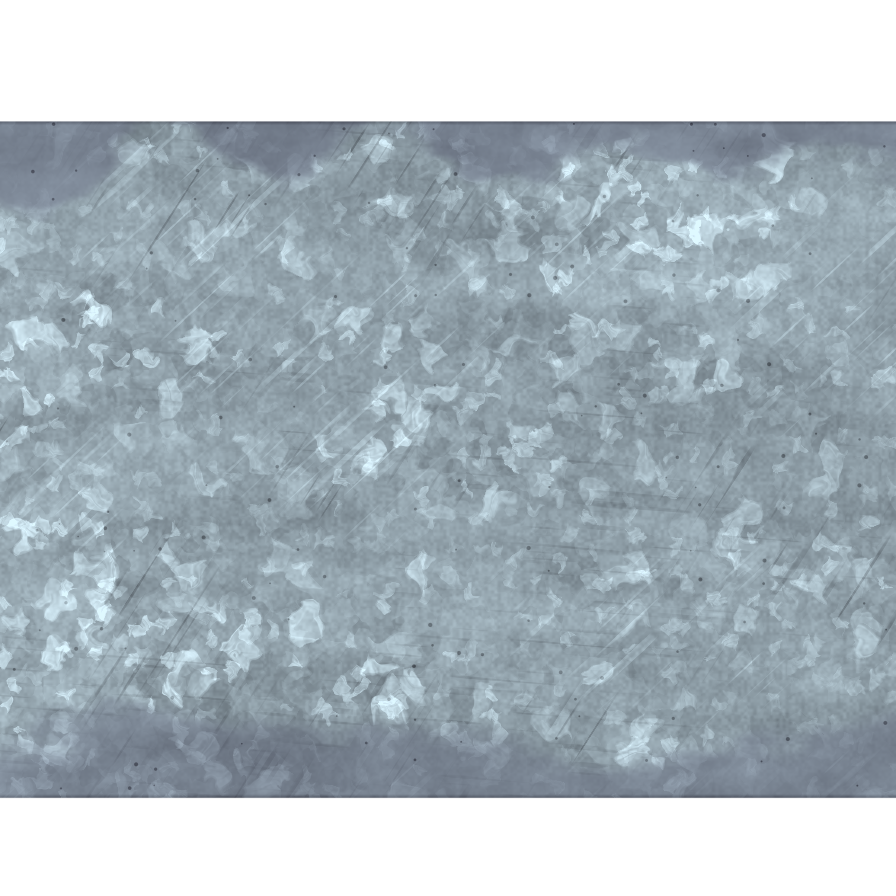
Write a three.js fragment shader that draws this texture.

```glsl
// Weathered galvanised steel sheet between two plain white margins.
// Warped Voronoi spangles at two sizes lie over cloudy streaks; scratches,
// specks and dark smudged borders are added to one tone, mapped to blue-grey.

varying vec2 vUv;

float hash(vec2 p) {
  vec3 q = fract(p.xyx * 0.1031);
  q += dot(q, q.yzx + 33.33);
  return fract((q.x + q.y) * q.z);
}

float noise(vec2 p) {
  vec2 i = floor(p), f = fract(p);
  f = f * f * (3.0 - 2.0 * f);
  return mix(mix(hash(i), hash(i + vec2(1.0, 0.0)), f.x),
             mix(hash(i + vec2(0.0, 1.0)), hash(i + 1.0), f.x), f.y);
}

float fbm(vec2 p) {
  float sum = 0.0, amp = 0.533;
  for (int i = 0; i < 4; i++) {
    sum += amp * noise(p);
    p = mat2(1.6, 1.2, -1.2, 1.6) * p + 17.3;
    amp *= 0.5;
  }
  return sum;
}

vec2 rotate(vec2 p, float a) {
  return mat2(cos(a), sin(a), -sin(a), cos(a)) * p;
}

// Tone of one crystal: most are dull, a few glint with fine hatching.
float crystalTone(vec2 cell, vec2 p) {
  float h = hash(cell + 71.7);
  vec2 q = rotate(p, 6.283 * hash(cell + 9.1));
  float hatch = noise(q * vec2(1.2, 9.0) + cell);
  float glint = smoothstep(0.84, 0.96, h) * (0.4 + 0.8 * hatch);
  return 0.34 * (h - 0.5) + 0.6 * glint;
}

// Ragged Voronoi crystals, blended softly across their borders.
float spangle(vec2 p) {
  p += 0.9 * (vec2(noise(p * 1.3), noise(p * 1.3 + 40.0)) - 0.5);
  p += 0.35 * (vec2(noise(p * 3.5 + 8.0), noise(p * 3.5 + 60.0)) - 0.5);
  vec2 base = floor(p), nearCell = base, nextCell = base;
  float d1 = 9.0, d2 = 9.0;
  for (int y = -1; y <= 1; y++) {
    for (int x = -1; x <= 1; x++) {
      vec2 cell = base + vec2(float(x), float(y));
      float d = length(cell + vec2(hash(cell), hash(cell + 31.3)) - p);
      if (d < d1) {
        d2 = d1; nextCell = nearCell;
        d1 = d; nearCell = cell;
      } else if (d < d2) {
        d2 = d; nextCell = cell;
      }
    }
  }
  float own = crystalTone(nearCell, p), other = crystalTone(nextCell, p);
  return mix(0.5 * (own + other), own, smoothstep(0.0, 0.13, d2 - d1));
}

// Thin broken strokes running along one direction.
float scratches(vec2 p, float angle, float density) {
  vec2 q = rotate(p, angle);
  float stroke = smoothstep(0.76, 0.95, noise(q * vec2(14.0, 260.0)));
  return stroke * smoothstep(0.5, 0.72, fbm(p * 6.0 + angle * 9.0) + density);
}

// Small dark pits, one in some cells of a grid.
float specks(vec2 p) {
  vec2 cell = floor(p * 38.0);
  vec2 centre = 0.2 + 0.6 * vec2(hash(cell + 3.0), hash(cell + 5.0));
  float radius = 0.03 + 0.06 * hash(cell + 7.0);
  float d = length(fract(p * 38.0) - centre);
  return step(0.87, hash(cell + 11.0)) * smoothstep(radius + 0.03, radius - 0.03, d);
}

// Dark, wavy stains creeping in from the top and bottom edges.
float smudge(vec2 p, float fromTop, float fromBottom) {
  float ragged = 0.09 * (fbm(p * vec2(9.0, 16.0)) - 0.5)
               + 0.03 * (fbm(p * vec2(25.0, 60.0)) - 0.5);
  float topDepth = 0.036 + 0.026 * cos(25.5 * (p.x - 0.06))
                 + 0.05 * smoothstep(0.17, 0.02, p.x);
  float bottomDepth = 0.015 + 0.08 * noise(vec2(p.x * 6.0 + 2.0, 4.0));
  float top = smoothstep(0.018, -0.014, fromTop + ragged - topDepth);
  float bottom = smoothstep(0.028, -0.02, fromBottom + ragged - bottomDepth);
  return max(top, bottom * 0.85);
}

void main() {
  vec2 p = vUv;
  float fromTop = 0.8645 - p.y, fromBottom = p.y - 0.1095;

  // Cloudy zinc, brighter on the left, with long horizontal streaks.
  float tone = 0.58 + 0.1 * (0.5 - p.x);
  tone += 0.42 * (fbm(p * 4.0 + 5.0) - 0.5);
  tone += 0.5 * (fbm(p * vec2(3.5, 19.0) + 23.0) - 0.5);
  tone -= 0.16 * smoothstep(0.13, 0.0, fromBottom);

  // Crystals, fainter in worn patches.
  float wear = 0.55 + 0.6 * smoothstep(0.3, 0.65, fbm(p * vec2(4.0, 8.0) + 50.0));
  tone += wear * (0.75 * spangle(p * 40.0) + 0.6 * spangle(p * 78.0 + 19.0));

  // Surface damage and fine grain.
  tone -= 0.3 * scratches(p, -1.0, 0.12 * (0.6 - p.x));
  tone += 0.25 * scratches(p, -0.75, 0.0);
  tone -= 0.16 * scratches(p, 0.08, 0.04);
  tone += 0.2 * (noise(p * 280.0) - 0.5) + 0.1 * (noise(p * vec2(190.0, 25.0)) - 0.5);

  float stain = smudge(p, fromTop, fromBottom);
  float stainTone = 0.15 + 0.14 * tone + 0.35 * (fbm(p * vec2(12.0, 30.0)) - 0.5);
  tone = mix(tone, stainTone, 0.88 * stain);
  tone -= 0.55 * specks(p);
  tone -= 0.35 * smoothstep(0.005, 0.0, min(fromTop, fromBottom));

  vec3 steel = mix(vec3(0.38, 0.42, 0.45), vec3(0.71, 0.79, 0.83), clamp(tone, -0.6, 1.5));
  steel += stain * vec3(0.005, -0.005, 0.02);
  float sheet = smoothstep(-0.001, 0.001, min(fromTop, fromBottom));
  gl_FragColor = vec4(mix(vec3(1.0), steel, sheet), 1.0);
}
```
